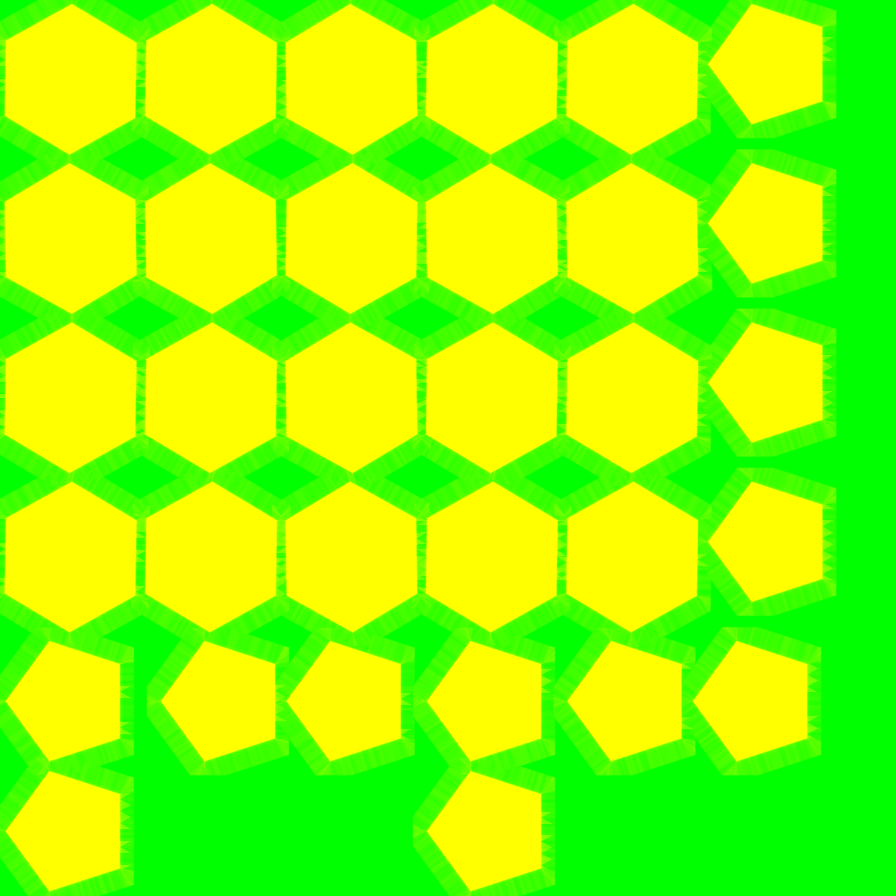
Write a Shadertoy shader that draws this pattern.

```glsl
#define PITCH vec2(0.1567, 0.1777)
#define HEX_START vec2(0.0788, 0.0885)
#define HEX_RADIUS 0.0842
#define PENT_RADIUS 0.0706
#define PENT_COLUMN vec2(0.8607, 0.0716)
#define PENT_ROW vec2(0.0768, 0.7826)
#define LAST_ROW_Y 0.9277
#define HALO_WIDTH 0.0222
#define BOX_MARGIN 0.0155
#define STREAKS 330.0
#define TILT 0.016

const float TAU = 6.2831853;

float hash(vec2 p) {
    return fract(sin(dot(p, vec2(127.1, 311.7))) * 43758.5453);
}

float noise1(float x, float seed) {
    float cell = floor(x);
    float f = smoothstep(0.0, 1.0, x - cell);
    return mix(hash(vec2(cell, seed)), hash(vec2(cell + 1.0, seed)), f);
}

// Red level of one polygon and its halo; a flat side faces right
float polygonGlow(vec2 p, float sides, float radius, float seed, float px) {
    float sector = TAU / sides;
    float apothem = radius * cos(0.5 * sector);
    float halfSide = radius * sin(0.5 * sector);

    // Fold onto the nearest side: x across it, y along it
    float side = floor(atan(p.y, p.x) / sector + 0.5);
    float angle = side * sector;
    float c = cos(angle), s = sin(angle);
    vec2 q = vec2(c * p.x + s * p.y, c * p.y - s * p.x);
    float d = q.x - apothem;

    // Halo: offset polygon clipped by the padded bounding box
    bool isHex = sides > 5.5;
    float left = isHex ? apothem : radius;
    float top = isHex ? radius : radius * sin(TAU / 5.0);
    float box = max(max(p.x - apothem, -p.x - left), abs(p.y) - top);
    float halo = max(d - HALO_WIDTH, box - BOX_MARGIN);
    float haloMask = 1.0 - smoothstep(-px, px, halo);

    // Fine streaks run outward, corners fan out a little brighter
    float lane = seed * 7.0 + side;
    float level = 0.17 + 0.13 * noise1(q.y * STREAKS, lane);
    float fan = atan(abs(q.y) - halfSide, max(d, 0.001));
    float corner = smoothstep(0.0, 0.3, fan);
    level += corner * (0.06 + 0.12 * noise1(fan * 9.0, lane + 3.0));

    // Upright sides are darker, broken by small bright wedges
    if (abs(c) > 0.95) {
        float tooth = q.y * 75.0 + hash(vec2(seed, side));
        float wedge = abs(fract(tooth) - 0.5) * 0.024;
        float lit = step(0.5, hash(vec2(floor(tooth), lane)));
        float inWedge = 1.0 - smoothstep(-px, px, d - wedge);
        level = mix(level - 0.07 + 0.28 * lit * inWedge, level, corner);
    }
    level += 0.2 * exp(-max(d, 0.0) / 0.0016);

    float body = 1.0 - smoothstep(-px, px, d);
    return mix(level * haloMask, 1.0, body);
}

void mainImage(out vec4 fragColor, in vec2 fragCoord) {
    vec2 uv = fragCoord / iResolution.xy;
    uv.y = 1.0 - uv.y;
    float px = 1.0 / iResolution.y;
    float red = 0.0;

    for (int row = 0; row < 6; row++) {
        for (int col = 0; col < 6; col++) {
            // The last row keeps only two pentagons
            if (row == 5 && (col % 3 != 0 || col == 5)) continue;
            vec2 cell = vec2(float(col), float(row));
            float seed = cell.x + 6.0 * cell.y;
            bool isHex = row < 4 && col < 5;
            vec2 center = HEX_START + cell * PITCH;

            if (row >= 4) {
                center = PENT_ROW + vec2(cell.x * PITCH.x, 0.0);
                if (row == 5) center.y = LAST_ROW_Y;
                if (col == 1) center.x += BOX_MARGIN + 0.001;
                if (col == 5) center.x -= BOX_MARGIN + 0.001;
            } else if (col == 5) {
                center = PENT_COLUMN + vec2(0.0, cell.y * PITCH.y);
            }

            vec2 p = uv - center;
            if (isHex) {
                // Slight lean, reversed in one row and one column
                float lean = (row == 1) != (col == 2) ? -TILT : TILT;
                p += lean * vec2(p.y, -p.x);
            }
            float glow = polygonGlow(p, isHex ? 6.0 : 5.0,
                isHex ? HEX_RADIUS : PENT_RADIUS, seed, px);
            red = max(red, glow);
        }
    }
    fragColor = vec4(red, 1.0, 0.0, 1.0);
}
```
